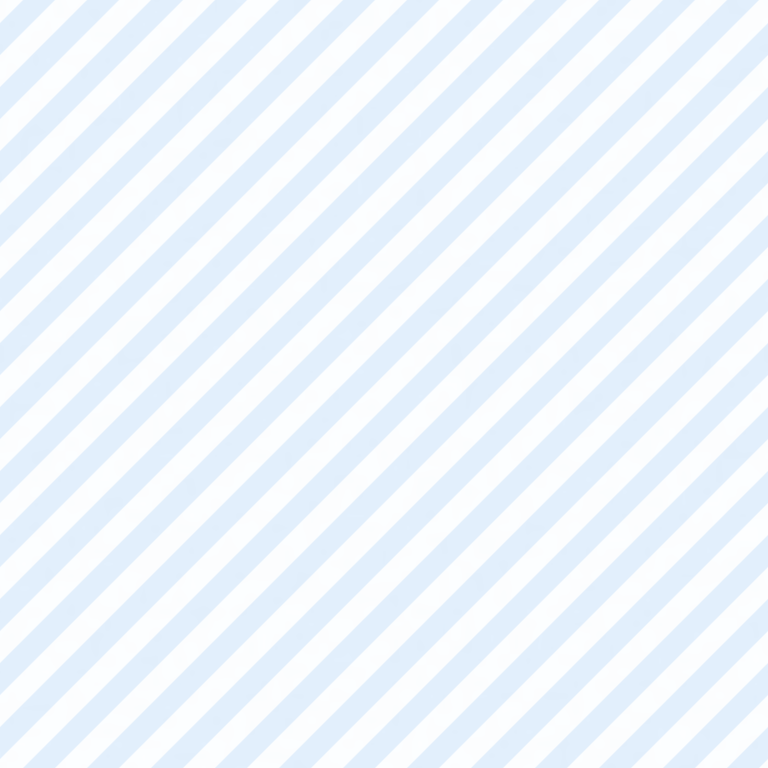
A Shadertoy shader for this pattern:

```glsl
// Diagonal candy stripes in pale blue on near-white, rising to the right.
// A periodic distance to the stripe edge gives smooth, equal bands, and a
// faint wrapping value noise varies the tint like soft paper.

const float REPEATS = 12.0;        // stripes across and down
const float STRIPE_CENTER = 0.61;  // position of the blue band in its period
const float STRIPE_SHARE = 0.5;    // blue part of each period
const float GRAIN_CELLS = 64.0;
const float GRAIN_STRENGTH = 0.005;

const vec3 PALE_BLUE = vec3(0.886, 0.937, 0.988);
const vec3 NEAR_WHITE = vec3(0.988, 0.994, 0.998);

float hash(vec2 p) {
    vec3 q = fract(vec3(p.xyx) * 0.1031);
    q += dot(q, q.yzx + 33.33);
    return fract((q.x + q.y) * q.z);
}

// Value noise that wraps after a whole number of cells
float wrappedNoise(vec2 uv, float cells) {
    vec2 p = uv * cells;
    vec2 cell = floor(p);
    vec2 f = fract(p);
    f = f * f * (3.0 - 2.0 * f);
    float a = hash(mod(cell, cells));
    float b = hash(mod(cell + vec2(1.0, 0.0), cells));
    float c = hash(mod(cell + vec2(0.0, 1.0), cells));
    float d = hash(mod(cell + vec2(1.0, 1.0), cells));
    return mix(mix(a, b, f.x), mix(c, d, f.x), f.y);
}

// Signed distance to the nearest stripe edge in canvas units, negative inside
float stripeDistance(vec2 uv, float repeats, float center, float share) {
    float phase = (uv.x - uv.y) * repeats - center;
    float offset = abs(fract(phase + 0.5) - 0.5);
    return (offset - 0.5 * share) / (repeats * sqrt(2.0));
}

void mainImage(out vec4 fragColor, in vec2 fragCoord) {
    vec2 uv = fragCoord / iResolution.xy;
    float softness = max(0.0012, 0.75 / iResolution.y);

    // Stripes
    float edge = stripeDistance(uv, REPEATS, STRIPE_CENTER, STRIPE_SHARE);
    float coverage = 1.0 - smoothstep(-softness, softness, edge);
    vec3 color = mix(NEAR_WHITE, PALE_BLUE, coverage);

    // Faint tint variation
    color += GRAIN_STRENGTH * (wrappedNoise(uv, GRAIN_CELLS) - 0.5);

    fragColor = vec4(clamp(color, 0.0, 1.0), 1.0);
}
```
